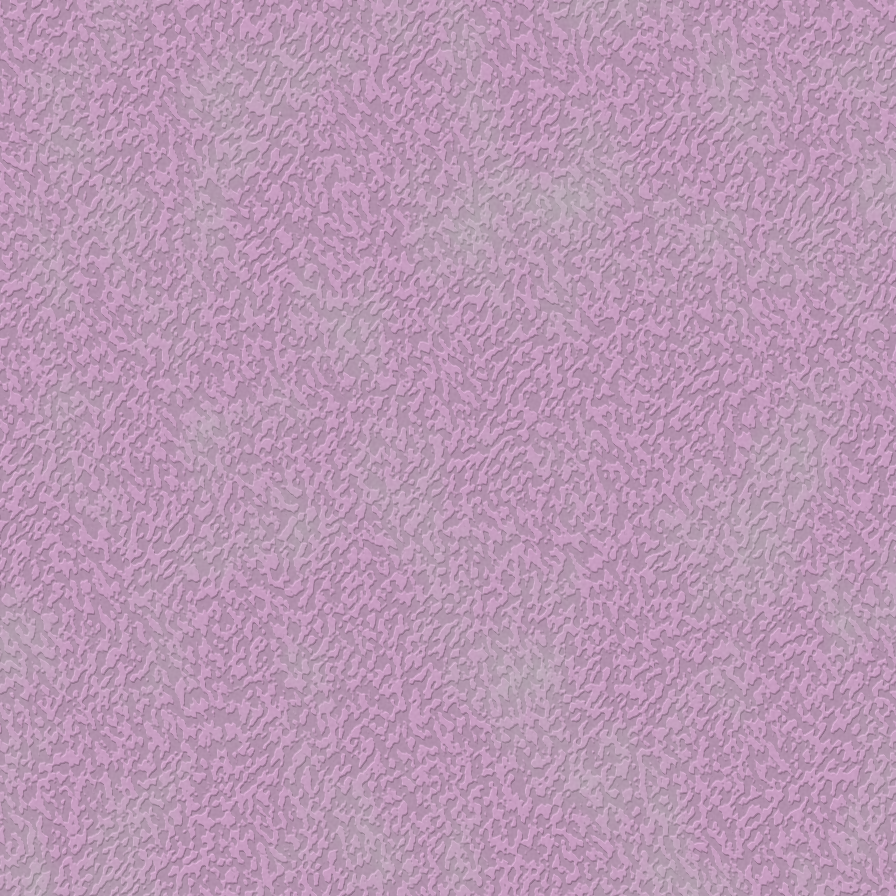
This texture is drawn by a three.js fragment shader. Its source:

```glsl
// Embossed pink leather: fine branching raised grain with faded grey blotches.
varying vec2 vUv;

const vec3 VALLEY      = vec3(0.695, 0.565, 0.675);
const vec3 PLATEAU     = vec3(0.785, 0.62, 0.76);
const vec3 GREY_VALLEY = vec3(0.70, 0.655, 0.69);
const vec3 GREY_TOP    = vec3(0.76, 0.70, 0.75);

const float GRAIN_ACROSS = 156.0;  // grain cells per canvas, across a stroke
const float GRAIN_ALONG  = 66.0;   // grain cells per canvas, along a stroke
const float REGION_SCALE = 11.0;   // size of areas sharing a direction
const float BLOTCH_SCALE = 6.0;
const float TOP_LEVEL    = 0.03;   // noise level where the grain rises
const float EDGE_SOFT    = 0.13;
const vec2  TO_LIGHT     = vec2(-0.45, 0.89);
const float RELIEF_STEP  = 0.0011;
const float HIGHLIGHT    = 0.095;
const float SHADOW       = 0.15;
const float SPECKLE      = 0.03;

float hash(vec2 p) {
  return fract(sin(dot(p, vec2(127.1, 311.7))) * 43758.5453);
}

vec2 cellGradient(vec2 cell) {
  float angle = 6.28318 * hash(cell);
  return vec2(cos(angle), sin(angle));
}

// Gradient noise, roughly -0.7 to 0.7
float noise(vec2 p) {
  vec2 i = floor(p);
  vec2 f = p - i;
  vec2 u = f * f * f * (f * (f * 6.0 - 15.0) + 10.0);
  vec2 e = vec2(1.0, 0.0);
  float a = dot(cellGradient(i), f);
  float b = dot(cellGradient(i + e.xy), f - e.xy);
  float c = dot(cellGradient(i + e.yx), f - e.yx);
  float d = dot(cellGradient(i + e.xx), f - e.xx);
  return mix(mix(a, b, u.x), mix(c, d, u.x), u.y);
}

float fbm(vec2 p) {
  float sum = 0.0;
  float gain = 1.0;
  for (int k = 0; k < 5; k++) {
    sum += gain * noise(p);
    p = mat2(0.8, 0.6, -0.6, 0.8) * p * 2.1 + 17.3;
    gain *= 0.6;
  }
  return sum;
}

// Noise stretched along the given angle
float strokes(vec2 p, float angle, float seed) {
  vec2 along = vec2(cos(angle), sin(angle));
  vec2 across = vec2(-along.y, along.x);
  return noise(vec2(dot(p, along) * GRAIN_ALONG, dot(p, across) * GRAIN_ACROSS) + seed);
}

// Flat-topped grain: 0 in the valleys, 1 on the plateaus
float grainHeight(vec2 p, float region) {
  float steep  = strokes(p, 1.65, 3.7);
  float rising = strokes(p, 0.85, 41.3);
  float fallen = strokes(p, 2.25, 83.9);
  float n = 0.75 * steep
          + (0.7 + 0.5 * region) * rising
          + (0.6 - 0.45 * region) * fallen
          + 0.25 * noise(p * 270.0 + 7.1)
          + 0.2 * noise(p * 42.0 + 31.9);
  return smoothstep(TOP_LEVEL - EDGE_SOFT, TOP_LEVEL + EDGE_SOFT, n);
}

void main() {
  vec2 p = vUv;

  // Relief, lit from the upper left
  float region = clamp(2.5 * noise(p * REGION_SCALE + 5.2), -1.0, 1.0);
  vec2 stepToLight = TO_LIGHT * RELIEF_STEP;
  float height = grainHeight(p, region);
  float slope = grainHeight(p - stepToLight, region) - grainHeight(p + stepToLight, region);

  // Worn grey blotches, slightly taller than wide
  float wear = fbm(p * vec2(1.15, 0.85) * BLOTCH_SCALE + 23.6);
  float grey = 0.45 * smoothstep(-0.25, 0.55, wear) + 0.35 * smoothstep(0.4, 0.85, wear);

  vec3 valley = mix(VALLEY, GREY_VALLEY, grey);
  vec3 top = mix(PLATEAU, GREY_TOP, grey);
  vec3 color = mix(valley, top, height * (1.0 - 0.25 * grey));

  // Edge light, edge shadow and fine speckle
  float light = HIGHLIGHT * max(slope, 0.0) + SHADOW * min(slope, 0.0);
  color += light * (1.0 - 0.3 * grey) * vec3(1.0, 0.9, 1.0);
  color += SPECKLE * noise(p * 260.0 + 61.0);

  gl_FragColor = vec4(color, 1.0);
}
```
